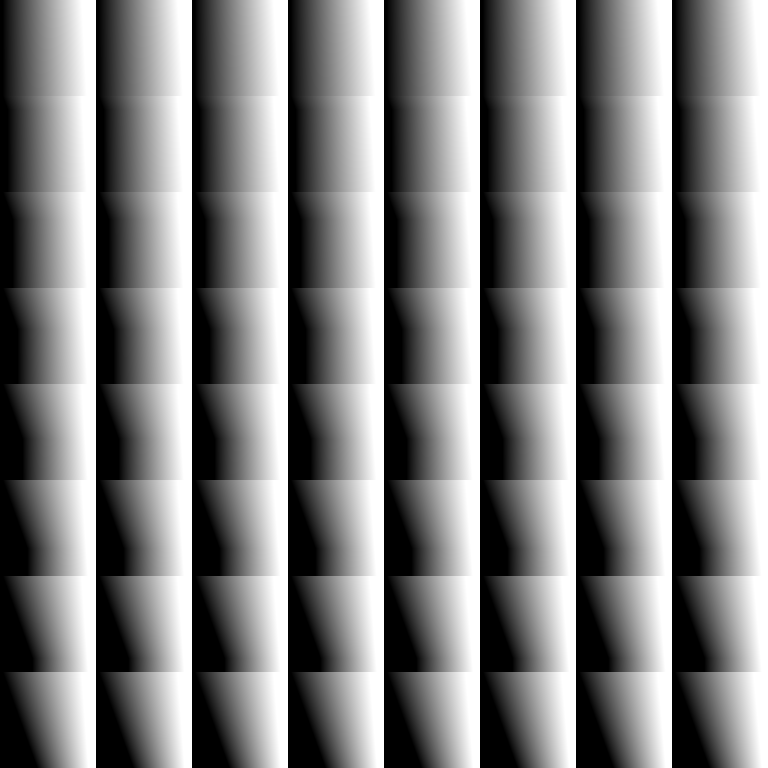
A Shadertoy shader for this pattern:

```glsl
// Grid of black-to-white ramps whose dark edge leans further in each lower row.
#define REPEATS 8.0        // cells across and down
#define DARK_START 0.03    // black edge at the top of a cell
#define DARK_LEAN 0.36     // slope of the black edge
#define LIGHT_START 0.85   // white edge at the top of a cell
#define LIGHT_LEAN 0.09    // slope of the white edge
#define LIGHT_LEAN_MIN 0.6 // share of that slope in the first cell
#define TONE_GAMMA 0.9     // curve of the ramp
#define AA_SAMPLES 3       // samples per pixel side

float rampTone(vec2 uv) {
    vec2 grid = fract(uv) * REPEATS;
    vec2 local = fract(grid);
    // 0 at the first column or row, 1 at the last
    vec2 progress = floor(grid) / (REPEATS - 1.0);

    // The black edge leans, then drops straight from a row-dependent height
    float darkEdge = DARK_START + DARK_LEAN * min(local.y, progress.y);

    // The white edge leans a little more towards the last column and row
    float lean = mix(LIGHT_LEAN_MIN, 1.0, 0.5 * (progress.x + progress.y));
    float lightEdge = LIGHT_START + LIGHT_LEAN * lean * local.y;

    float ramp = clamp((local.x - darkEdge) / (lightEdge - darkEdge), 0.0, 1.0);
    return pow(ramp, TONE_GAMMA);
}

void mainImage(out vec4 fragColor, in vec2 fragCoord) {
    // Average samples inside the pixel to smooth the cell borders
    float tone = 0.0;
    for (int j = 0; j < AA_SAMPLES; j++) {
        for (int i = 0; i < AA_SAMPLES; i++) {
            vec2 offset = (vec2(i, j) + 0.5) / float(AA_SAMPLES) - 0.5;
            vec2 uv = (fragCoord + offset) / iResolution.xy;
            tone += rampTone(vec2(uv.x, 1.0 - uv.y)); // rows run downwards
        }
    }
    tone /= float(AA_SAMPLES * AA_SAMPLES);
    fragColor = vec4(vec3(tone), 1.0);
}
```
